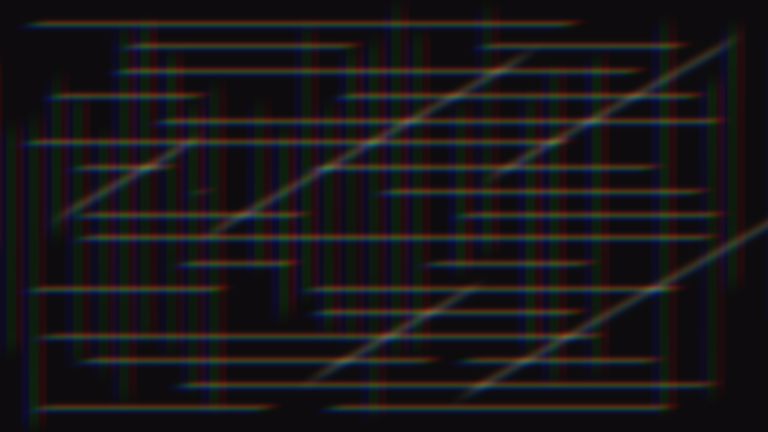
A WebGL 1 fragment shader for this background:

```glsl
precision highp float;

uniform vec2 u_resolution;

// Lengths are fractions of the canvas height.
const vec3 BACKDROP = vec3(0.050, 0.045, 0.050);
const vec3 BAR_TINT = vec3(0.085, 0.075, 0.090);
const vec3 LINE_TINT = vec3(0.230, 0.205, 0.195);
const vec3 STREAK_TINT = vec3(0.145, 0.150, 0.140);
const vec2 FRINGE = vec2(0.0200, 0.0055);  // red shifts by +, blue by -

const float BAR_PITCH = 0.0522;
const float BAR_HALF_WIDTH = 0.0105;
const float BAR_EDGE = 0.0045;
const float BAR_TAPER = 0.07;
const float BAR_SHARE = 0.82;

const float LINE_PITCH = 1.0 / 18.0;
const float LINE_WIDTH = 0.0068;
const float LINE_TAPER = 0.055;

const int STREAK_COUNT = 5;
const float STREAK_SLOPE = 0.5625;
const float STREAK_WIDTH = 0.0110;
const float STREAK_TAPER = 0.10;

float hash(vec2 p) {
  return fract(sin(dot(p, vec2(127.1, 311.7))) * 4375.85);
}

float cornerSlope(vec2 cell, vec2 offset) {
  float angle = 6.2832 * hash(cell);
  return dot(vec2(cos(angle), sin(angle)), offset);
}

float gradientNoise(vec2 p) {
  vec2 i = floor(p);
  vec2 f = p - i;
  vec2 u = f * f * f * (f * (f * 6.0 - 15.0) + 10.0);
  vec2 e = vec2(1.0, 0.0);
  float low = mix(cornerSlope(i, f), cornerSlope(i + e, f - e), u.x);
  float high = mix(cornerSlope(i + e.yx, f - e.yx),
                   cornerSlope(i + e.xx, f - e.xx), u.x);
  return mix(low, high, u.y);
}

float gauss(float d, float width) {
  return exp(-d * d / (width * width));
}

// One between a and b, fading inwards over the taper.
float span(float x, float a, float b, float taper) {
  return smoothstep(a, a + taper, x) * (1.0 - smoothstep(b - taper, b, x));
}

// Vertical bars of random extent, one per column.
float bars(vec2 p) {
  float column = floor(p.x / BAR_PITCH);
  float jitter = 0.2 * (hash(vec2(column, 1.0)) - 0.5);
  float d = abs(p.x - (column + 0.5 + jitter) * BAR_PITCH);
  float body = 1.0 - smoothstep(BAR_HALF_WIDTH - BAR_EDGE,
                                BAR_HALF_WIDTH + BAR_EDGE, d);
  float bottom = mix(-0.03, 0.42, hash(vec2(column, 2.0)));
  float top = mix(0.70, 1.02, hash(vec2(column, 3.0)));
  float present = step(hash(vec2(column, 4.0)), BAR_SHARE);
  float glow = 0.9 + 0.6 * gradientNoise(vec2(column * 0.37, p.y * 2.0));
  return present * body * glow * span(p.y, bottom, top, BAR_TAPER);
}

// Horizontal lines, each row broken by at most one gap.
float lines(vec2 p, float aspect) {
  float row = floor(p.y / LINE_PITCH + 0.5);
  float jitter = 0.16 * (hash(vec2(row, 11.0)) - 0.5);
  float d = p.y - (row + jitter) * LINE_PITCH;
  float early = hash(vec2(row, 12.0));
  float start = aspect * mix(0.02, 0.27, early * early);
  float end = aspect * mix(0.74, 1.06, hash(vec2(row, 13.0)));
  float gap = aspect * mix(0.28, 0.62, hash(vec2(row, 14.0)));
  float halfGap = aspect * mix(-0.06, 0.12, hash(vec2(row, 15.0)));
  float reach = max(span(p.x, start, gap - halfGap, LINE_TAPER),
                    span(p.x, gap + halfGap, end, LINE_TAPER));
  float inside = step(0.5, row) * step(row, 17.5);
  return inside * reach * gauss(d, LINE_WIDTH);
}

// Soft parallel diagonals spread from the upper left to the lower right.
float streaks(vec2 p) {
  float sum = 0.0;
  float across = inversesqrt(1.0 + STREAK_SLOPE * STREAK_SLOPE);
  for (int n = 0; n < STREAK_COUNT; n++) {
    float i = float(n);
    float intercept = 0.42 - 0.235 * i;
    float lift = 0.6 * (fract(i * 0.35 + 0.29) - 0.45);
    float middle = (0.45 - 0.45 * intercept + lift) / STREAK_SLOPE;
    float reach = 0.20 + 0.30 * fract(i * 0.7);
    float d = (p.y - intercept - STREAK_SLOPE * p.x) * across;
    sum += gauss(d, STREAK_WIDTH)
         * span(p.x, middle - reach, middle + reach, STREAK_TAPER);
  }
  return sum;
}

void main() {
  vec2 p = gl_FragCoord.xy / u_resolution.y;
  float aspect = u_resolution.x / u_resolution.y;

  // Each colour channel sees the layers slightly displaced.
  vec2 r = p - FRINGE;
  vec2 b = p + FRINGE;
  vec2 rise = vec2(0.0, FRINGE.y);

  vec3 color = BACKDROP;
  color += BAR_TINT * vec3(bars(r), bars(p), bars(b));
  color += LINE_TINT * vec3(lines(r, aspect), lines(p, aspect), lines(b, aspect));
  color += STREAK_TINT * vec3(streaks(p - rise), streaks(p), streaks(p + rise));
  gl_FragColor = vec4(color, 1.0);
}
```
